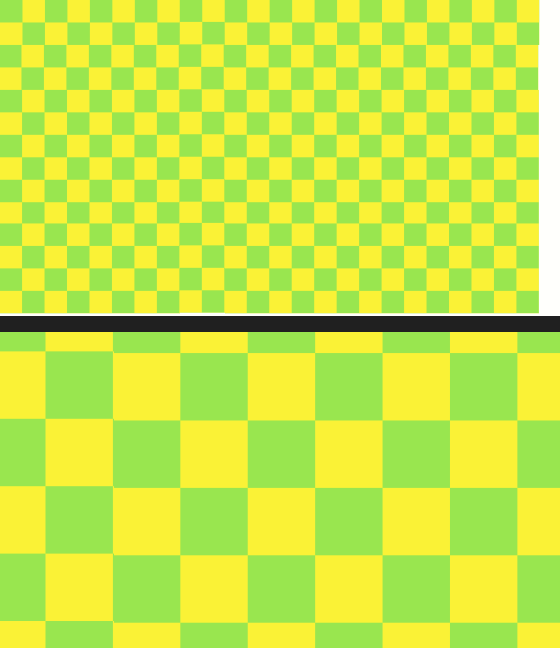
Top: the whole. Bottom: its middle third, enlarged.
Reproduce this pattern procedurally as a Shadertoy shader.

```glsl
const vec3 GREEN = vec3(0.60, 0.90, 0.31);
const vec3 YELLOW = vec3(0.98, 0.95, 0.21);
const vec3 WHITE = vec3(1.00, 1.00, 0.99);
const vec2 GRID = vec2(24.0, 14.0);
const float PITCH = 0.07111;       // square size over canvas height
const float SHORT_ROW = 9.0;
const float SHORT_HEIGHT = 0.944;

// 1.0 when the cell index belongs to the given pair of cells
float inPair(float cell, float pair) {
    return 1.0 - step(0.5, abs(floor(cell * 0.5) - pair));
}

// Stretch one row's coordinate so that it is drawn slightly shorter
float squeezeRow(float y, float row, float height) {
    return y + (1.0 / height - 1.0) * clamp(y - row, 0.0, height);
}

// Small misalignments between pairs of columns and pairs of rows
vec2 misalign(vec2 cell) {
    cell.y += 0.025 * inPair(cell.x, 4.0);
    cell.y = squeezeRow(cell.y, SHORT_ROW, SHORT_HEIGHT);
    cell.x += 0.018 * step(2.0, cell.y) + 0.027 * inPair(cell.y, 1.0);
    return cell;
}

// Alternates between +1 and -1 per cell, with edges one pixel wide
vec2 alternate(vec2 cell, float pixel) {
    vec2 edge = 0.5 - abs(fract(cell) - 0.5);
    vec2 parity = 1.0 - 2.0 * mod(floor(cell), 2.0);
    return parity * clamp(2.0 * edge / pixel, 0.0, 1.0);
}

// Coverage of the block of squares against the bare margin
float blockMask(vec2 cell, vec2 size, float pixel) {
    vec2 inside = clamp(0.5 + (size - cell) / pixel, 0.0, 1.0);
    return inside.x * inside.y;
}

void mainImage(out vec4 fragColor, in vec2 fragCoord) {
    // Cells are counted from the upper left corner
    float scale = 1.0 / (PITCH * iResolution.y);
    vec2 fromTop = vec2(fragCoord.x, iResolution.y - fragCoord.y);
    vec2 cell = misalign(fromTop * scale);

    vec2 wave = alternate(cell, scale);
    vec3 checker = mix(YELLOW, GREEN, 0.5 + 0.5 * wave.x * wave.y);
    vec3 color = mix(WHITE, checker, blockMask(cell, GRID, scale));
    fragColor = vec4(color, 1.0);
}
```
